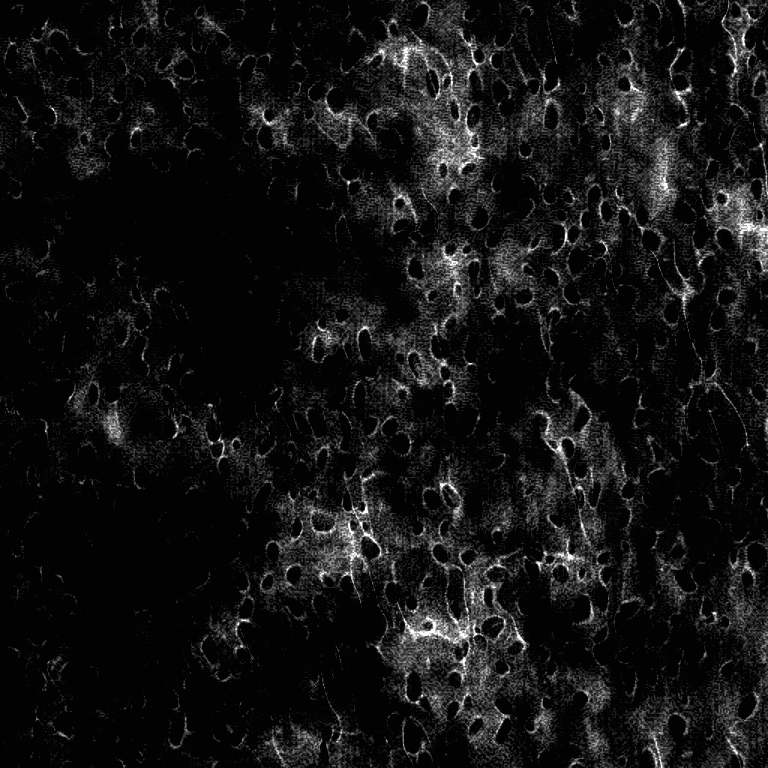
A Shadertoy shader for this texture:

```glsl
float hash(vec2 p) {
    return fract(sin(dot(p, vec2(127.1, 311.7))) * 43758.5453);
}

// Value noise with zero mean and unit variance
float noise(vec2 p) {
    vec2 i = floor(p), f = fract(p);
    f = f * f * (3.0 - 2.0 * f);
    float low = mix(hash(i), hash(i + vec2(1, 0)), f.x);
    float high = mix(hash(i + vec2(0, 1)), hash(i + vec2(1, 1)), f.x);
    return (mix(low, high, f.y) - 0.5) * 4.66;
}

float fbm(vec2 p) {
    float sum = 0.0, weight = 0.8;
    for (int i = 0; i < 3; i++) {
        sum += weight * noise(p);
        p = mat2(1.6, 1.2, -1.2, 1.6) * p + 17.3;
        weight *= 0.63;
    }
    return sum;
}

float blob(vec2 p, vec2 center, vec2 radius) {
    vec2 d = (p - center) / radius;
    return exp(-dot(d, d));
}

// Broad dark voids and bright regions of the tissue
float regions(vec2 p) {
    float v = 0.7 * (p.x - 0.5);
    v -= 1.6 * blob(p, vec2(0.33, 0.57), vec2(0.08, 0.13));
    v -= 0.9 * blob(p, vec2(0.18, 0.26), vec2(0.09, 0.2));
    v -= 0.9 * blob(p, vec2(0.18, 0.73), vec2(0.15, 0.04));
    v -= 0.7 * blob(p, vec2(0.02, 0.48), vec2(0.07, 0.14));
    v += 0.8 * blob(p, vec2(0.48, 0.95), vec2(0.09, 0.08));
    v += 0.8 * blob(p, vec2(0.12, 0.87), vec2(0.14, 0.1));
    v += 0.8 * blob(p, vec2(0.8, 0.08), vec2(0.1, 0.07));
    v += 0.6 * blob(p, vec2(0.44, 0.62), vec2(0.08, 0.12));
    return v;
}

// Dark nuclei with bright crescent rims
float nuclei(vec2 p) {
    vec2 cell = floor(p);
    float v = 0.0;
    for (int y = -1; y <= 1; y++)
    for (int x = -1; x <= 1; x++) {
        vec2 id = cell + vec2(x, y);
        if (hash(id + 3.7) > 0.6) continue;
        vec2 center = id + 0.2 + 0.6 * vec2(hash(id), hash(id + 41.3));
        vec2 d = (p - center) * vec2(1.2, 0.82);
        float dist = length(d);
        float radius = mix(0.2, 0.42, hash(id + 9.1));
        float turn = 6.2832 * hash(id + 23.9);
        float side = 0.5 + 0.5 * dot(d / max(dist, 0.001), vec2(cos(turn), sin(turn)));
        float rim = (dist - radius) / 0.07;
        v -= 1.15 * (1.0 - smoothstep(radius - 0.12, radius, dist));
        v += 1.4 * side * exp(-rim * rim);
    }
    return v;
}

// Thin leaning fibres
float strands(vec2 p) {
    float ridge = noise(vec2(p.x + 0.25 * p.y, p.y) * vec2(34.0, 9.0)) / 0.15;
    float gate = smoothstep(-0.2, 1.0, noise(p * 11.0 + 5.0));
    return mix(0.8, 1.7, p.x) * gate * exp(-ridge * ridge);
}

void mainImage(out vec4 fragColor, in vec2 fragCoord) {
    vec2 p = fragCoord / iResolution.y;
    vec2 warped = p + 0.004 * vec2(noise(p * 32.0), noise(p * 32.0 + 50.0));

    // Tissue grows upright and stretched towards the right
    float upright = smoothstep(0.4, 1.0, p.x);
    float tissue = sqrt(1.0 - upright) * fbm(warped * 27.0)
                 + sqrt(upright) * fbm(warped * vec2(44.0, 15.0) + 80.0);

    float level = regions(p) + 0.5 * fbm(warped * 7.0 + 12.0) + 0.5 * tissue;
    level += nuclei(warped * 30.0) + strands(warped);
    level += smoothstep(1.6, 2.2, noise(warped * 110.0));

    // Sensor grain
    level += 0.4 * noise(p * 512.0 - 0.5);

    // Exponential tone curve: mostly black, with a long bright tail
    float z = level / 1.09;
    float tone = 0.17 * (log(1.0 + exp(1.6 * z + 0.07 * z * z * z)) - 0.844);
    fragColor = vec4(vec3(clamp(tone, 0.008, 1.0)), 1.0);
}
```
